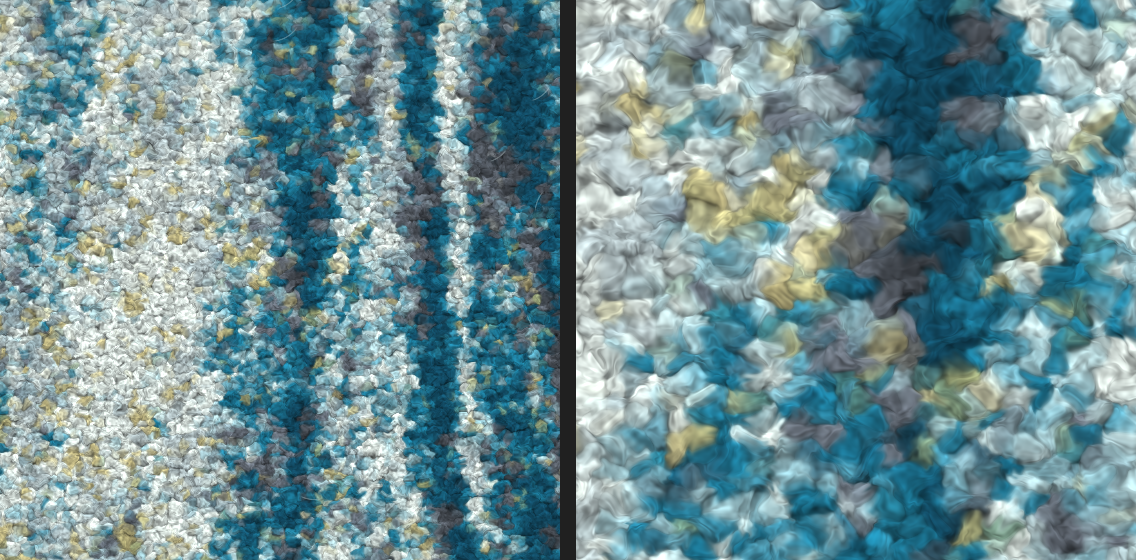
Left: the whole. Right: its middle third, enlarged.
A WebGL 1 fragment shader for this texture:

```glsl
precision highp float;
// Close view of a woven pile rug: faded streaks of teal, grey and cream wool.
// Jittered tufts each take one dye from stretched noise, then blend softly
// into their neighbours with fibre strands and shaded gaps.
uniform vec2 u_resolution;

float hash(vec2 p) {
  vec3 q = fract(vec3(p.xyx) * vec3(0.1031, 0.1030, 0.0973));
  q += dot(q, q.yzx + 33.33);
  return fract((q.x + q.y) * q.z);
}

float noise(vec2 p) {
  vec2 i = floor(p), f = fract(p);
  f = f * f * (3.0 - 2.0 * f);
  return mix(mix(hash(i), hash(i + vec2(1, 0)), f.x),
             mix(hash(i + vec2(0, 1)), hash(i + vec2(1, 1)), f.x), f.y);
}

float band(float x, float center, float width) {
  float d = (x - center) / width;
  return exp(-d * d);
}

// Depth of dye across the streaks, which fan out towards the viewer.
float dyeDepth(vec2 p) {
  float s = (p.x - 0.62) * (0.85 + 0.35 * p.y) + 0.62;
  s += 0.025 * (noise(p * vec2(3.0, 5.0) + 40.0) - 0.5);
  float depth = 0.24 + 0.31 * smoothstep(0.32, 0.46, s);
  depth += 0.45 * band(s, 0.02, 0.06) + 0.42 * band(s, 0.54, 0.05);
  depth += 0.38 * band(s, 0.78, 0.035) + 0.34 * band(s, 0.96, 0.10);
  depth -= 0.42 * band(s, 0.83, 0.02) + 0.20 * band(s, 0.71, 0.025);
  depth -= 0.15 * band(s, 0.33, 0.04) + 0.20 * band(s, 0.61, 0.015);
  depth += 0.48 * (noise(vec2(s * 24.0, p.y * 3.5) + 7.0) - 0.5);
  return depth + 0.30 * (noise(vec2(s * 11.0, p.y * 5.0) + 81.0) - 0.5);
}

// Wool colour of the tuft standing at p.
vec3 yarn(vec2 p, vec2 id) {
  float clump = noise(p * vec2(38.0, 44.0) + 15.0);
  float tone = dyeDepth(p) + 0.62 * (clump - 0.5) + 0.42 * (hash(id + 3.7) - 0.5);
  float greyness = 0.5 * noise(p * vec2(19.0, 6.0) + 60.0)
                 + 0.5 * noise(p * 42.0 + 120.0) + 0.25 * (hash(id + 9.1) - 0.5);
  greyness -= 0.12 * band(p.x, 0.54, 0.06);
  float gold = 0.75 * noise(p * vec2(46.0, 52.0) + 200.0)
             + 0.25 * noise(p * vec2(9.0, 4.0) + 230.0) + 0.3 * (hash(id + 5.3) - 0.5);
  vec3 cream = vec3(0.83, 0.87, 0.85);
  vec3 paleBlue = vec3(0.52, 0.69, 0.73);
  vec3 teal = vec3(0.10, 0.43, 0.54);
  vec3 grey = vec3(0.38, 0.41, 0.45);
  vec3 navy = vec3(0.06, 0.25, 0.34);
  vec3 mustard = vec3(0.68, 0.62, 0.37);
  vec3 color = mix(cream, paleBlue, smoothstep(0.16, 0.50, tone));
  color = mix(color, vec3(0.55, 0.62, 0.65), 0.6 * smoothstep(0.54, 0.70, greyness));
  float greyShare = smoothstep(0.52, 0.63, greyness);
  color = mix(color, mix(teal, grey, greyShare), smoothstep(0.43, 0.64, tone));
  color = mix(color, mix(navy, grey * 0.62, greyShare),
              0.85 * smoothstep(0.72, 1.02, tone));
  float goldAmount = smoothstep(0.62, 0.85, gold) * (1.0 - smoothstep(0.6, 0.9, tone));
  return mix(color, mustard, 0.75 * goldAmount);
}

// A few loose hairs: short bent strands scattered over the pile.
float hairs(vec2 p) {
  float cover = 0.0;
  for (int i = 0; i < 18; i++) {
    vec2 seed = vec2(float(i) * 7.3, 11.0);
    vec2 d = p - vec2(hash(seed), hash(seed + 2.0));
    float a = 6.283 * hash(seed + 4.0);
    d = mat2(cos(a), -sin(a), sin(a), cos(a)) * d;
    float span = 0.012 + 0.018 * hash(seed + 6.0);
    float off = abs(d.y - 9.0 * d.x * d.x);
    cover = max(cover, smoothstep(0.0018, 0.0004, off)
                     * smoothstep(span, span * 0.6, abs(d.x)));
  }
  return cover;
}

void main() {
  vec2 p = gl_FragCoord.xy / u_resolution;
  float blur = min(smoothstep(0.6, 1.0, p.y) + 0.5 * smoothstep(0.2, 0.0, p.y), 1.0);
  vec2 grid = vec2(80.0, 92.0);
  vec2 q = p * grid;
  q += 0.9 * (vec2(noise(q * 0.9), noise(q * 0.9 + 50.0)) - 0.5);
  q += 0.35 * (vec2(noise(q * 3.0 + 9.0), noise(q * 3.0 + 70.0)) - 0.5);
  vec2 cell = floor(q);
  float sharpness = mix(5.5, 4.0, blur);

  // Blend the nearby tufts, gathering colour, strands and slope.
  vec3 wool = vec3(0.0);
  float total = 0.0, strands = 0.0, slope = 0.0, nearest = 4.0;
  for (int j = -1; j <= 1; j++) {
    for (int i = -1; i <= 1; i++) {
      vec2 id = cell + vec2(i, j);
      vec2 center = id + 0.5 + 0.75 * (vec2(hash(id), hash(id + 31.7)) - 0.5);
      vec2 r = q - center;
      float d2 = dot(r, r);
      float w = exp(-sharpness * d2);
      float a = 6.283 * hash(id + 13.0);
      vec2 along = mat2(cos(a), -sin(a), sin(a), cos(a)) * r;
      wool += w * yarn(center / grid, id) * (0.86 + 0.28 * hash(id + 21.0));
      strands += w * (noise(along * vec2(2.2, 6.0) + id * 17.0) - 0.5);
      slope += w * r.y;
      total += w;
      nearest = min(nearest, d2);
    }
  }
  wool /= total;

  // Light from above, dark gaps between tufts, fine fibre grain.
  float gap = smoothstep(0.10, 0.65, nearest);
  float grain = noise(p * 250.0 + 5.0) - 0.5;
  float light = 1.01 + 0.32 * slope / total - 0.30 * gap;
  light += (0.36 * strands / total + 0.30 * grain) * (1.0 - 0.35 * blur);
  vec3 color = wool * light;
  color = mix(color, vec3(0.78, 0.84, 0.85), 0.32 * hairs(p));
  gl_FragColor = vec4(clamp(color, 0.0, 1.0), 1.0);
}
```
